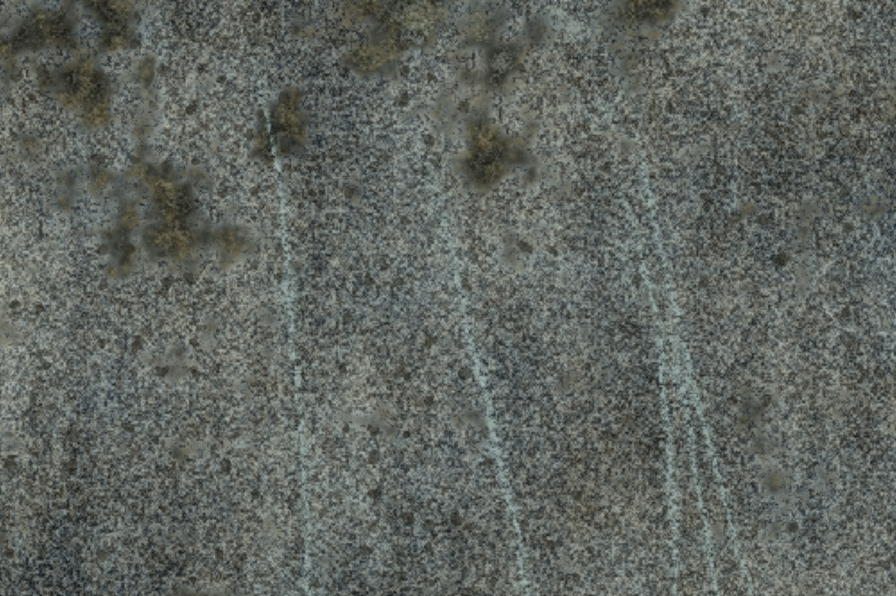
A Shadertoy shader for this texture:

```glsl
// Weathered concrete wall: fine grey grain, dark moss patches and pale runs of lime.
#define GRAIN_SCALE 175.0
#define GRAIN_CONTRAST 0.50
#define BASE_LEVEL 0.397
#define STAIN_CONTRAST 0.20
#define HUE_SHIFT 0.07
#define RUN_WIDTH 0.0062
#define MOSS_AMOUNT 0.80
#define STONE_TINT vec3(0.968, 1.02, 0.972)
#define LIME_COLOR vec3(0.53, 0.605, 0.595)
#define MOSS_DARK vec3(0.15, 0.15, 0.115)
#define MOSS_OLIVE vec3(0.31, 0.285, 0.19)

float hash(vec2 p) {
    vec3 q = fract(vec3(p.xyx) * vec3(0.1031, 0.1030, 0.0973));
    q += dot(q, q.yzx + 33.33);
    return fract((q.x + q.y) * q.z);
}

float noise(vec2 p) {
    vec2 cell = floor(p), f = fract(p);
    f = f * f * (3.0 - 2.0 * f);
    float low = mix(hash(cell), hash(cell + vec2(1, 0)), f.x);
    float high = mix(hash(cell + vec2(0, 1)), hash(cell + vec2(1, 1)), f.x);
    return mix(low, high, f.y);
}

float fbm(vec2 p) {
    float sum = 0.0, amp = 0.533;
    for (int i = 0; i < 4; i++) {
        sum += amp * noise(p);
        p = mat2(1.6, 1.2, -1.2, 1.6) * p + 17.3;
        amp *= 0.5;
    }
    return sum;
}

// Soft round patches, each given as centre and radius
float mossCover(vec2 p) {
    const vec3 patches[7] = vec3[7](
        vec3(0.12, 0.92, 0.11), vec3(0.26, 0.65, 0.09), vec3(0.68, 0.95, 0.10),
        vec3(0.81, 0.90, 0.10), vec3(1.07, 0.96, 0.06), vec3(0.48, 0.76, 0.06),
        vec3(0.82, 0.75, 0.06));
    float cover = 0.0;
    for (int i = 0; i < 7; i++) {
        vec2 d = (p - patches[i].xy) / patches[i].z;
        cover = max(cover, exp(-dot(d, d) * 0.6));
    }
    return cover;
}

// Lime runs: x at the foot, slope, bend and height of each curve
float limeRuns(vec2 p) {
    const vec4 runs[5] = vec4[5](
        vec4(0.523, -0.03, -0.08, 0.92), vec4(0.886, -0.20, -0.05, 0.80),
        vec4(1.265, -0.32, 0.08, 0.84), vec4(1.127, 0.06, -0.26, 0.70),
        vec4(1.200, -0.12, -0.10, 0.50));
    float lime = 0.0;
    for (int i = 0; i < 5; i++) {
        vec4 run = runs[i];
        float seed = float(i) * 9.7;
        float wiggle = 0.022 * (fbm(vec2(p.y * 9.0, seed)) - 0.5);
        float d = abs(p.x - run.x - run.y * p.y - run.z * p.y * p.y - wiggle);
        float width = RUN_WIDTH * (0.5 + noise(vec2(p.y * 14.0, seed + 4.0)));
        float core = exp(-d * d / (width * width));
        float halo = 0.25 * exp(-d * d / (12.0 * width * width));
        float fade = 1.0 - smoothstep(run.w - 0.2, run.w + 0.03, p.y);
        float strength = 0.55 + 0.45 * noise(vec2(p.y * 22.0, seed + 7.0));
        lime = max(lime, (core + halo) * strength * (0.25 + 0.75 * fade)
            * (1.0 - smoothstep(run.w, run.w + 0.05, p.y)));
    }
    return lime;
}

// Pale smears at the heads of the runs
float limeSmears(vec2 p, float blotch) {
    const vec3 smears[5] = vec3[5](
        vec3(1.02, 0.82, 0.05), vec3(1.07, 0.56, 0.045), vec3(0.98, 0.98, 0.07),
        vec3(0.76, 0.92, 0.10), vec3(0.55, 0.17, 0.08));
    float cover = 0.0;
    for (int i = 0; i < 5; i++) {
        vec2 d = (p - smears[i].xy) / smears[i].z;
        cover = max(cover, exp(-dot(d, d)));
    }
    return cover * smoothstep(0.38, 0.68, blotch);
}

// Sparse dark pits with ragged rims
float pits(vec2 p) {
    vec2 q = p * 20.0, cell = floor(q);
    vec2 centre = 0.3 + 0.4 * vec2(hash(cell + 3.1), hash(cell + 8.7));
    float radius = mix(0.06, 0.22, hash(cell + 5.3)) * step(0.72, hash(cell));
    float d = length(fract(q) - centre) + 0.22 * (noise(p * 110.0) - 0.5);
    return (1.0 - smoothstep(radius - 0.06, radius + 0.05, d)) * step(0.01, radius);
}

void mainImage(out vec4 fragColor, in vec2 fragCoord) {
    vec2 p = fragCoord / iResolution.y;

    // Grain and broad stains set the brightness
    float coarse = noise(p * GRAIN_SCALE);
    float fine = noise(p * GRAIN_SCALE * 1.9 + 41.0);
    float grain = 0.58 * coarse + 0.42 * fine - 0.5;
    float blotch = fbm(p * 20.0 + 5.0);
    float stain = fbm(p * 4.0 + 11.0) + 0.6 * blotch + 0.4 * noise(p * vec2(30.0, 3.0)) - 1.0;
    float level = BASE_LEVEL + GRAIN_CONTRAST * grain + STAIN_CONTRAST * stain;
    level += 0.03 * (p.y - 0.5);

    // Warm and bluish grey drift
    float hue = 0.6 * fbm(p * 6.0 + 31.0) + 0.4 * noise(p * 75.0) - 0.5;
    vec3 color = level * STONE_TINT + HUE_SHIFT * hue * vec3(1.0, 0.1, -0.9);

    // Pale hairline cracks
    float crack = 1.0 - smoothstep(0.002, 0.010, abs(fbm(p * 5.0 + 60.0) - 0.5));
    color += 0.07 * crack * smoothstep(0.5, 0.7, noise(p * 7.0 + 2.0));

    // Moss and pits, with grain showing through
    float moss = smoothstep(0.70, 0.98, 0.47 * mossCover(p) + blotch + 0.35 * grain);
    vec3 mossColor = mix(MOSS_DARK, MOSS_OLIVE, smoothstep(0.35, 0.7, fbm(p * 35.0 + 9.0)));
    color = mix(color, mossColor + 0.22 * grain, MOSS_AMOUNT * moss);
    color = mix(color, MOSS_DARK + 0.05 + 0.15 * grain, 0.65 * pits(p));

    // Lime lies on top, broken by the grain
    float lime = max(limeRuns(p), 0.65 * limeSmears(p, blotch));
    lime *= clamp(0.72 + 1.3 * grain, 0.0, 1.0);
    color = mix(color, LIME_COLOR + 0.25 * grain, clamp(lime, 0.0, 0.85));

    fragColor = vec4(clamp(color, 0.0, 1.0), 1.0);
}
```
